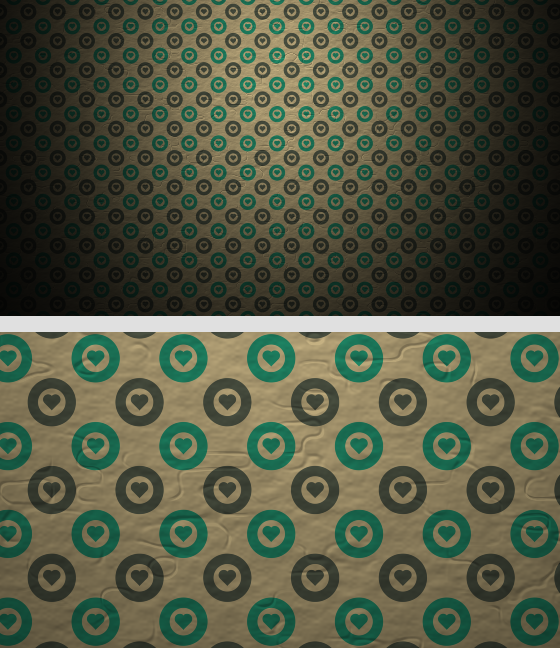
Top, the full canvas; bottom, a detail of the centre.
A WebGL 2 fragment shader for this pattern:

```glsl
#version 300 es
precision highp float;
// Vintage wallpaper: staggered rows of green and charcoal rings, each around a heart.
// A lattice of distance functions is printed on embossed noise plaster,
// then lit by one soft elliptical spotlight near the top.

uniform vec2 u_resolution;
out vec4 fragColor;

float hash(vec2 p) {
    vec3 q = fract(p.xyx * 0.1031);
    q += dot(q, q.yzx + 33.33);
    return fract((q.x + q.y) * q.z);
}

float valueNoise(vec2 p) {
    vec2 i = floor(p), f = fract(p);
    f = f * f * (3.0 - 2.0 * f);
    return mix(mix(hash(i), hash(i + vec2(1, 0)), f.x),
               mix(hash(i + vec2(0, 1)), hash(i + vec2(1, 1)), f.x), f.y);
}

// Plaster height: horizontally stretched grain with thin wandering creases.
float plaster(vec2 p) {
    float height = 0.0, weight = 0.5;
    vec2 s = p * vec2(55.0, 85.0);
    for (int i = 0; i < 3; i++) {
        height += weight * valueNoise(s);
        s = s * 2.03 + 17.0;
        weight *= 0.5;
    }
    float crease = abs(valueNoise(p * vec2(38.0, 62.0) + 91.0) - 0.5);
    float patches = smoothstep(0.45, 0.75, valueNoise(p * 24.0 + 43.0));
    return height - 0.45 * patches * (1.0 - smoothstep(0.0, 0.09, crease));
}

// Heart with its tip at the origin, about 1.2 wide and 1.1 high.
float heartDistance(vec2 p) {
    p.x = abs(p.x);
    if (p.x + p.y > 1.0) return length(p - vec2(0.25, 0.75)) - 0.354;
    vec2 a = p - vec2(0.0, 1.0);
    vec2 b = p - 0.5 * max(p.x + p.y, 0.0);
    return sqrt(min(dot(a, a), dot(b, b))) * sign(p.x - p.y);
}

float badgeDistance(vec2 p) {
    float ring = abs(length(p) - 0.216) - 0.059;
    float heart = 0.165 * heartDistance(p / 0.165 + vec2(0.0, 0.56));
    return min(ring, heart);
}

void main() {
    vec2 uv = gl_FragCoord.xy / u_resolution.y;
    float aspect = u_resolution.x / u_resolution.y;
    float pixel = 10.8 / u_resolution.y;

    // Two interleaved square lattices, 10.8 repeats down the canvas.
    vec2 grid = vec2(uv.x - 0.5 * aspect, uv.y) * 10.8 + vec2(9.6, -0.4);
    vec2 charcoalCell = fract(grid + 0.5) - 0.5;
    vec2 greenCell = fract(grid) - 0.5;
    bool isGreen = dot(greenCell, greenCell) < dot(charcoalCell, charcoalCell);
    vec2 cell = isGreen ? greenCell : charcoalCell;

    // Printed ink over tan paper.
    vec3 tan_ = vec3(0.67, 0.60, 0.44);
    vec3 ink = isGreen ? vec3(0.08, 0.47, 0.355) : vec3(0.25, 0.275, 0.225);
    float coverage = 1.0 - smoothstep(-0.6 * pixel, 0.6 * pixel, badgeDistance(cell));
    vec3 color = mix(tan_, ink, 0.96 * coverage);

    // Emboss the plaster with light from above, plus faint mottling.
    float relief = plaster(uv) - plaster(uv + vec2(-0.0012, 0.0028));
    color *= 1.0 + clamp(0.55 * relief, -0.22, 0.16);
    color *= 0.97 + 0.06 * valueNoise(uv * 30.0);

    // Spotlight falling to near black at the sides and lower corners.
    vec2 fromLight = (uv - vec2(0.5 * aspect, 0.78)) / vec2(0.6, 0.7);
    color *= exp(-dot(fromLight, fromLight));

    fragColor = vec4(color + vec3(0.008, 0.009, 0.007), 1.0);
}
```
